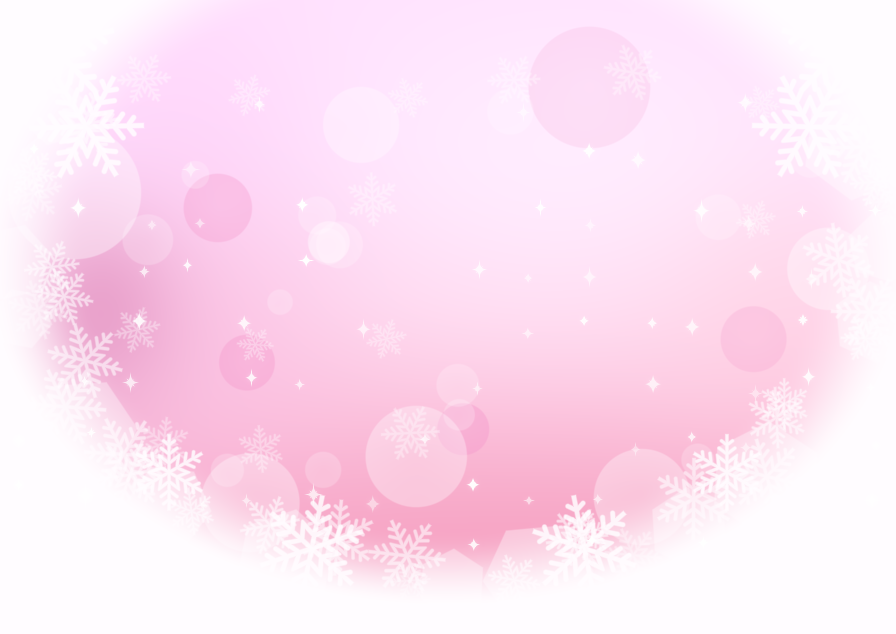
A WebGL 1 fragment shader for this background:

```glsl
precision highp float;
uniform vec2 u_resolution;

#define ROSE vec3(0.96, 0.60, 0.80)
#define WHITE vec3(1.0, 0.99, 1.0)
#define FRAME_CENTER vec2(0.0, 0.60)
#define FRAME_RADII vec2(0.66, 0.50)
#define STAR_CELL 0.088
#define STAR_DENSITY 0.52
#define FLAKE_CELL 0.19
#define FLAKE_DENSITY 0.55
#define BORDER_FLAKES 24
#define BORDER_HEXES 13
#define SMALL_DISCS 14
#define PIXEL (1.0 / u_resolution.y)

float hash(vec2 p) {
  return fract(sin(dot(p, vec2(127.1, 311.7))) * 43758.5);
}

vec2 hash2(vec2 p) {
  return vec2(hash(p), hash(p + 17.3));
}

float fill(float d) {
  return smoothstep(PIXEL, -PIXEL, d);
}

float glow(vec2 p, vec2 radii) {
  p /= radii;
  return exp(-dot(p, p));
}

vec2 rotate(vec2 p, float a) {
  return mat2(cos(a), -sin(a), sin(a), cos(a)) * p;
}

// Disc that is slightly fuller toward its rim
float disc(vec2 p, float r) {
  float d = length(p);
  return fill(d - r) * (0.8 + 0.2 * d / r);
}

float hexagon(vec2 p, float r) {
  p = abs(p);
  return fill(max(p.x, dot(p, vec2(0.5, 0.866))) - r);
}

// Six folded arms, each with three pairs of slanted twigs
float flake(vec2 p, float r) {
  p /= r;
  float sector = 1.0472;
  float a = abs(mod(atan(p.x, p.y) + 0.5 * sector, sector) - 0.5 * sector);
  vec2 q = length(p) * vec2(sin(a), cos(a));
  float d = max(q.x, q.y - 0.96);
  vec2 dir = vec2(0.8, 0.6);
  for (int i = 1; i <= 3; i++) {
    float k = float(i);
    vec2 b = q - vec2(0.0, 0.24 * k);
    float along = clamp(dot(b, dir), 0.0, 0.42 - 0.08 * k);
    d = min(d, length(b - dir * along));
  }
  return fill((d - 0.045) * r);
}

// Four long concave rays, four short ones and a soft core
float star(vec2 p, float r) {
  vec2 q = sqrt(abs(p) / vec2(0.8 * r, r));
  vec2 s = sqrt(abs(rotate(p, 0.785)) / (0.5 * r));
  float rays = max(1.0 - q.x - q.y, 1.0 - s.x - s.y);
  return smoothstep(0.0, 0.25, rays) + 0.3 * glow(p, vec2(0.35 * r));
}

vec3 backdrop(vec2 p) {
  vec3 c = mix(vec3(0.965, 0.64, 0.765), vec3(1.0, 0.84, 0.93), smoothstep(0.1, 0.55, p.y));
  c = mix(c, vec3(1.0, 0.88, 0.995), smoothstep(0.45, 0.8, p.y));
  c = mix(c, vec3(1.0, 0.80, 0.87), 0.6 * glow(p - vec2(0.50, 0.53), vec2(0.20, 0.22)));
  c = mix(c, vec3(1.0, 0.95, 1.0), 0.65 * glow(p - vec2(0.20, 0.75), vec2(0.42, 0.26)));
  c = mix(c, vec3(1.0, 0.84, 0.985), 0.7 * glow(p - vec2(-0.42, 0.80), vec2(0.20, 0.22)));
  c = mix(c, vec3(0.98, 0.74, 0.88), 0.6 * glow(p - vec2(-0.38, 0.45), vec2(0.22, 0.25)));
  return mix(c, vec3(0.89, 0.58, 0.76), 0.75 * glow(p - vec2(-0.55, 0.51), vec2(0.13, 0.16)));
}

vec3 addDiscs(vec3 c, vec2 p) {
  // Rose discs
  c = mix(c, ROSE, 0.18 * disc(p - vec2(0.223, 0.862), 0.096));
  c = mix(c, ROSE, 0.35 * disc(p - vec2(-0.363, 0.672), 0.054));
  c = mix(c, ROSE, 0.40 * disc(p - vec2(-0.317, 0.428), 0.044));
  c = mix(c, ROSE, 0.45 * disc(p - vec2(0.024, 0.323), 0.041));
  c = mix(c, ROSE, 0.25 * disc(p - vec2(0.482, 0.465), 0.052));
  // Pale discs
  c = mix(c, WHITE, 0.40 * disc(p - vec2(-0.589, 0.696), 0.105));
  c = mix(c, WHITE, 0.35 * disc(p - vec2(-0.137, 0.803), 0.060));
  c = mix(c, WHITE, 0.35 * disc(p - vec2(-0.050, 0.280), 0.080));
  c = mix(c, WHITE, 0.35 * disc(p - vec2(0.306, 0.216), 0.076));
  c = mix(c, WHITE, 0.35 * disc(p - vec2(-0.312, 0.207), 0.078));
  c = mix(c, WHITE, 0.40 * disc(p - vec2(0.600, 0.576), 0.065));
  c = mix(c, WHITE, 0.40 * disc(p - vec2(-0.188, 0.618), 0.033));
  for (int i = 0; i < SMALL_DISCS; i++) {
    vec2 h = hash2(vec2(float(i), 4.0));
    vec2 at = vec2(1.2 * h.x - 0.6, 0.25 + 0.7 * h.y);
    c = mix(c, WHITE, 0.22 * disc(p - at, mix(0.02, 0.042, hash(h))));
  }
  return c;
}

// Point on the frame, running from upper left under the middle to upper right
vec2 framePoint(float t, float scale) {
  float a = mix(-3.6, 0.45, t);
  return FRAME_CENTER + FRAME_RADII * scale * vec2(cos(a), sin(a));
}

vec3 addFrame(vec3 c, vec2 p) {
  float d = length((p - FRAME_CENTER) / FRAME_RADII);
  c = mix(c, WHITE, smoothstep(0.87, 1.12, d));
  for (int i = 0; i < BORDER_HEXES; i++) {
    vec2 h = hash2(vec2(float(i), 9.0));
    vec2 q = p - framePoint((float(i) + h.x) / float(BORDER_HEXES), 1.04);
    c = mix(c, WHITE, 0.38 * hexagon(rotate(q, 6.0 * h.y), mix(0.04, 0.085, h.y)));
  }
  for (int i = 0; i < BORDER_FLAKES; i++) {
    vec2 h = hash2(vec2(float(i), 2.0));
    vec2 q = p - framePoint((float(i) + h.x) / float(BORDER_FLAKES), mix(0.92, 1.06, h.y));
    c = mix(c, WHITE, 0.6 * flake(rotate(q, 6.0 * h.x), mix(0.035, 0.065, hash(h))));
  }
  // Large flakes in mirrored pairs
  vec2 m = vec2(abs(p.x), p.y);
  float f = flake(rotate(m - vec2(0.625, 0.93), 0.3), 0.10);
  f = max(f, flake(rotate(m - vec2(0.570, 0.80), 0.5), 0.09));
  f = max(f, flake(m - vec2(0.440, 0.255), 0.06));
  f = max(f, flake(rotate(m - vec2(0.215, 0.135), 0.2), 0.085));
  return mix(c, WHITE, 0.85 * f);
}

void main() {
  vec2 p = (gl_FragCoord.xy - vec2(0.5 * u_resolution.x, 0.0)) / u_resolution.y;
  vec3 c = addDiscs(backdrop(p), p);

  // Faint flakes drifting inside
  vec2 cell = floor(p / FLAKE_CELL);
  vec2 h = hash2(cell + 31.0);
  vec2 at = (cell + mix(vec2(0.3), vec2(0.7), h)) * FLAKE_CELL;
  float f = flake(rotate(p - at, 6.0 * h.x), mix(0.022, 0.048, h.y));
  c = mix(c, WHITE, 0.38 * f * step(hash(cell + 5.0), FLAKE_DENSITY));

  c = addFrame(c, p);

  // Twinkling stars, thinning out toward the top
  cell = floor(p / STAR_CELL);
  h = hash2(cell + 53.0);
  at = (cell + mix(vec2(0.3), vec2(0.7), h)) * STAR_CELL;
  float density = STAR_DENSITY * smoothstep(1.05, 0.6, at.y) * step(0.14, at.y);
  float shine = star(p - at, mix(0.013, 0.025, hash(h))) * step(hash(cell + 7.0), density);
  c = mix(c, vec3(1.0), min(shine, 1.0) * mix(0.45, 1.0, h.y));

  gl_FragColor = vec4(c, 1.0);
}
```
